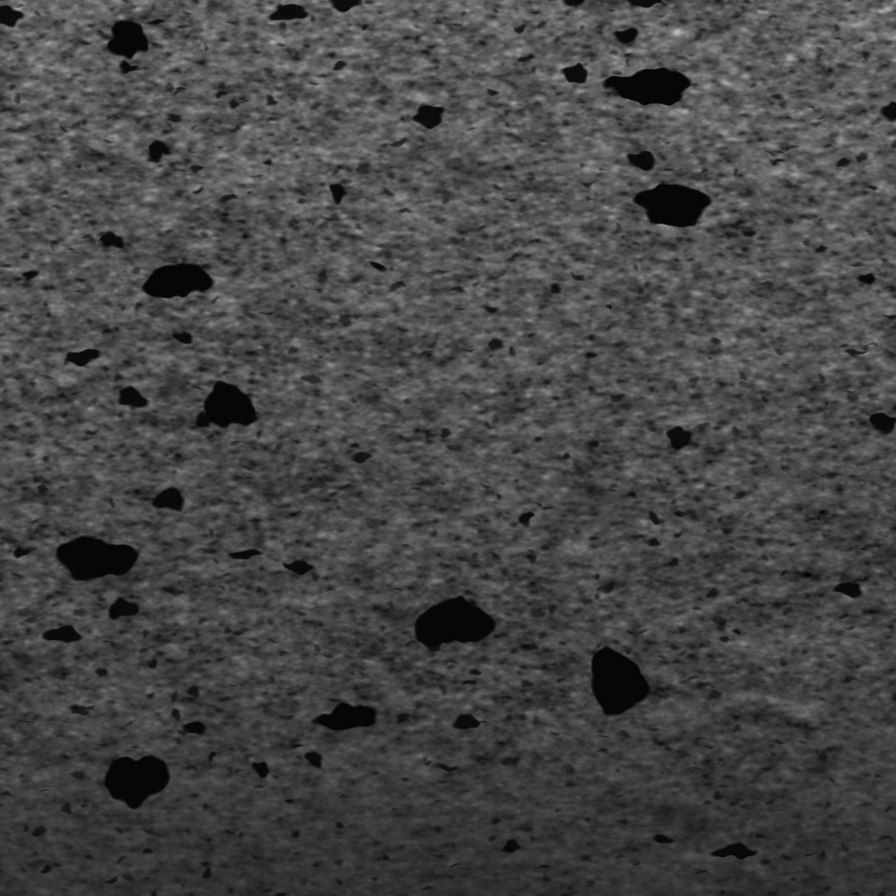
A Shadertoy shader for this texture:

```glsl
// Dim grey gravel plain with streaky grain, black shadowed rocks and a few pale ridges.

const float GROUND_NEAR = 0.215;
const float GROUND_FAR = 0.375;
const float ROCK_SHADE = 0.025;

vec3 hash3(vec2 cell, float seed) {
    vec3 p = fract((cell.xyx + seed * 17.3) * vec3(0.1031, 0.1030, 0.0973));
    p += dot(p, p.yxz + 33.33);
    return fract((p.xxy + p.yzz) * p.zyx);
}

// Cellular noise: every cell holds one soft spot of random signed weight.
float spotNoise(vec2 p, float seed) {
    vec2 cell = floor(p);
    float sum = 0.0;
    for (int y = -1; y <= 1; y++) {
        for (int x = -1; x <= 1; x++) {
            vec2 id = cell + vec2(x, y);
            vec3 h = hash3(id, seed);
            vec2 d = p - id - h.xy;
            sum += (2.0 * h.z - 1.0) * exp(-4.0 * dot(d, d));
        }
    }
    return sum;
}

// Coverage of scattered lumpy rocks; radii and softness are in canvas units.
float rocks(vec2 p, float cells, float density, vec2 radii, float soft, float seed) {
    vec2 cell = floor(p * cells);
    float cover = 0.0;
    for (int y = -1; y <= 1; y++) {
        for (int x = -1; x <= 1; x++) {
            vec2 id = cell + vec2(x, y);
            vec3 place = hash3(id, seed);
            vec3 form = hash3(id, seed + 5.0);
            float radius = mix(radii.x, radii.y, form.x);
            float squash = sqrt(mix(0.3, 1.0, form.y));
            vec2 d = (p - (id + place.xy) / cells) * vec2(squash, 1.0 / squash);
            float angle = atan(d.y, d.x);
            float lumps = 1.0 + 0.13 * sin(2.0 * angle + 6.28 * form.z)
                              + 0.10 * sin(3.0 * angle + 17.0 * form.x)
                              + 0.06 * sin(5.0 * angle + 23.0 * form.y);
            float edge = length(d) - radius * lumps;
            float shape = 1.0 - smoothstep(-soft, soft, edge);
            cover = max(cover, shape * step(place.z, density));
        }
    }
    return cover;
}

// Bent pale crests with a faint shadow below: positive is lit, negative is dark.
float ridges(vec2 p, float cells, float density, float seed) {
    vec2 cell = floor(p * cells);
    float light = 0.0;
    for (int y = -1; y <= 1; y++) {
        for (int x = -1; x <= 1; x++) {
            vec2 id = cell + vec2(x, y);
            vec3 place = hash3(id, seed);
            vec3 form = hash3(id, seed + 5.0);
            vec2 d = p - (id + place.xy) / cells;
            float reach = mix(0.035, 0.075, form.x);
            float crest = d.y + mix(0.15, 0.5, form.y) * abs(d.x) + 0.15 * d.x;
            float lit = exp(-pow(crest / 0.007, 2.0));
            float shade = exp(-pow((crest + 0.021) / 0.009, 2.0));
            float fade = 1.0 - smoothstep(0.3 * reach, reach, abs(d.x));
            light += (lit - 0.6 * shade) * fade * step(place.z, density);
        }
    }
    return light;
}

// Flattened grain, from broad drifts down to fine sand.
float grain(vec2 p) {
    return 0.13 * spotNoise(p * vec2(11.0, 26.0), 1.0)
         + 0.27 * spotNoise(p * vec2(45.0, 110.0), 2.0)
         + 0.36 * spotNoise(p * vec2(100.0, 190.0), 3.0)
         + 0.20 * spotNoise(p * vec2(190.0, 290.0), 4.0);
}

void mainImage(out vec4 fragColor, in vec2 fragCoord) {
    vec2 p = fragCoord / iResolution.y;

    // Ground darkens and softens towards the near edge
    float ground = mix(GROUND_NEAR, GROUND_FAR, p.y);
    ground *= mix(0.9, 1.0, smoothstep(0.0, 0.2, p.y));
    float contrast = mix(0.65, 1.05, smoothstep(0.0, 0.3, p.y));
    float shade = ground * (1.0 + contrast * grain(p));
    shade += 0.11 * ridges(p, 3.3, 0.35, 11.0);

    // Ragged rock outlines
    vec2 ragged = p + 0.0035 * vec2(spotNoise(p * 70.0, 21.0), spotNoise(p * 90.0, 22.0));

    // Pebbles gather in loose patches
    float patches = smoothstep(-0.5, 0.4, spotNoise(p * vec2(6.0, 9.0), 23.0));
    float specks = rocks(ragged, 46.0, 0.30, vec2(0.002, 0.004), 0.0025, 31.0);
    float pebbles = rocks(ragged, 24.0, 0.34, vec2(0.003, 0.0065), 0.0025, 32.0);
    float smudges = rocks(ragged, 8.0, 0.30, vec2(0.010, 0.022), 0.012, 33.0);
    float stones = rocks(ragged, 9.0, 0.40, vec2(0.006, 0.014), 0.0025, 34.0);
    float boulders = rocks(ragged, 5.0, 0.30, vec2(0.018, 0.035), 0.0025, 35.0);

    shade *= 1.0 - 0.5 * specks;
    shade *= 1.0 - 0.3 * smudges;
    shade = mix(shade, ROCK_SHADE, 0.8 * pebbles * patches);
    shade = mix(shade, ROCK_SHADE, max(0.95 * stones, boulders));

    fragColor = vec4(vec3(clamp(shade, 0.0, 1.0)), 1.0);
}
```
